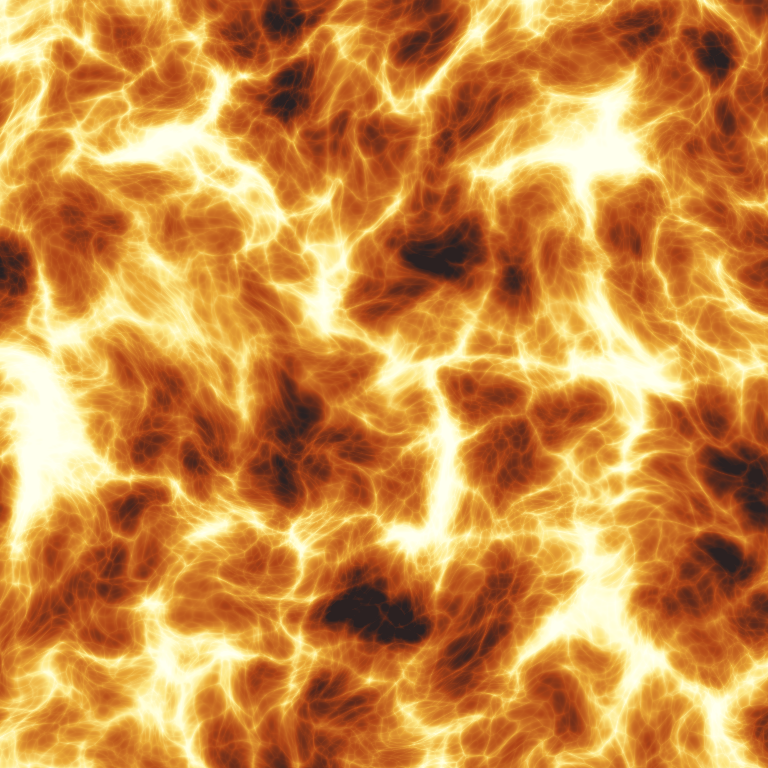
Reproduce this texture procedurally as a WebGL 2 fragment shader.

```glsl
#version 300 es
precision highp float;
// Molten cellular foam: dark-hearted cells, glowing walls and white-hot hollows.

uniform vec2 u_resolution;
out vec4 fragColor;

const mat2 TURN = mat2(0.80, 0.60, -0.60, 0.80);

vec3 hash3(vec2 p) {
    vec3 h = fract(p.xyx * vec3(0.1031, 0.1030, 0.0973));
    h += dot(h, h.yxz + 33.33);
    return fract((h.xxy + h.yzz) * h.zyx);
}

// x: distance to the nearest seed, y: gap to the second one, z: random cell id
vec3 cells(vec2 p) {
    vec2 base = floor(p);
    float nearest = 9.0, second = 9.0, id = 0.0;
    for (int y = -1; y <= 1; y++) {
        for (int x = -1; x <= 1; x++) {
            vec2 cell = base + vec2(x, y);
            vec3 h = hash3(cell + 50.0);
            float d = length(cell + 0.08 + 0.84 * h.xy - p);
            if (d < nearest) {
                second = nearest;
                nearest = d;
                id = h.z;
            } else {
                second = min(second, d);
            }
        }
    }
    return vec3(nearest, second - nearest, id);
}

// Broad drifting variation from layered sines
float swell(vec2 p) {
    float sum = 0.0, amp = 1.0;
    for (int i = 0; i < 5; i++) {
        sum += amp * sin(p.x + 1.4 * sin(p.y + float(i)));
        p = TURN * p * 1.73 + vec2(2.1, 4.7);
        amp *= 0.58;
    }
    return sum;
}

// Bends straight walls into curved filaments
vec2 warp(vec2 p) {
    float k = 9.0;
    for (int i = 0; i < 5; i++) {
        p += 0.24 / k * sin(k * p.yx + vec2(1.3, 4.1) * float(i + 1));
        p = TURN * p;
        k *= 1.9;
    }
    return p;
}

vec3 glow(float heat) {
    const vec3 tones[8] = vec3[8](
        vec3(0.17, 0.13, 0.13), vec3(0.41, 0.17, 0.10),
        vec3(0.69, 0.27, 0.09), vec3(0.81, 0.46, 0.15),
        vec3(0.92, 0.67, 0.22), vec3(0.99, 0.90, 0.51),
        vec3(1.00, 0.99, 0.81), vec3(1.00, 1.00, 0.93));
    const float stops[8] = float[8](-0.06, 0.08, 0.24, 0.40, 0.53, 0.66, 0.80, 1.0);
    vec3 color = tones[0];
    for (int i = 1; i < 8; i++) {
        float t = clamp((heat - stops[i - 1]) / (stops[i] - stops[i - 1]), 0.0, 1.0);
        color = mix(color, tones[i], t);
    }
    return color;
}

void main() {
    vec2 uv = gl_FragCoord.xy / u_resolution.y;
    vec2 q = warp(uv);
    float heat = 0.42 + 0.15 * swell(q * 11.0 + 3.0);

    // Nested cells: warm junctions, thin bright walls, darker hearts
    float amp = 1.0, freq = 5.2;
    vec2 p = q;
    for (int i = 0; i < 5; i++) {
        vec3 c = cells(p * freq);
        float shown = smoothstep(-0.9, 0.9, swell(p * 9.0 + 7.0 * float(i)));
        float wall = exp(-11.0 * c.y) * mix(0.25, 1.0, shown);
        float heart = c.z * smoothstep(0.0, 0.65, c.y);
        heat += amp * (0.52 * (c.x * c.x - 0.2) + 0.26 * (wall - 0.15) - 0.2 * (heart - 0.22));
        p = TURN * p + 0.004 * sin(p.yx * 60.0) + 1.7;
        freq *= 2.05;
        amp *= 0.56;
    }

    // Scattered translucent bubbles with a fine rim
    vec3 b = cells(TURN * (uv + 0.35 * (q - uv)) * 8.0 + 11.0);
    float inside = min(0.32 - b.x, 0.5 * b.y);
    float body = smoothstep(0.0, 0.03, inside);
    float rim = exp(-45.0 * abs(inside - 0.02)) * smoothstep(-0.02, 0.02, inside);
    heat += step(0.84, b.z) * (0.07 * body + 0.14 * rim);

    fragColor = vec4(glow(heat), 1.0);
}
```
